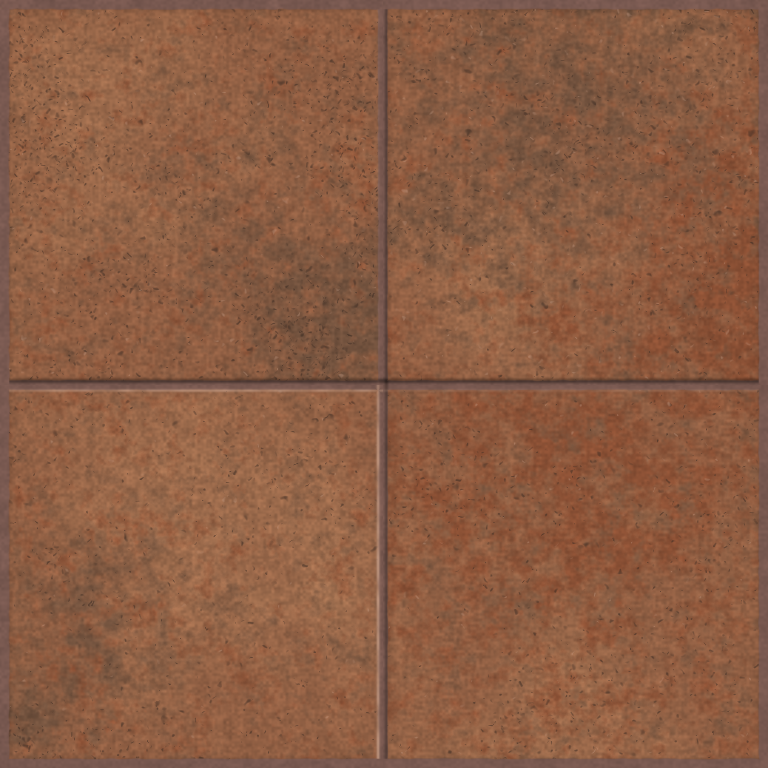
Give the GLSL for this texture, as a three.js fragment shader.

```glsl
varying vec2 vUv;

const vec2 JOINT_CENTRE = vec2(0.4985);
const float JOINT_HALF = 0.0062;
const float BORDER = 0.0120;
const float EDGE_SOFT = 0.0012;
const float GRAIN = 0.15;
const float PIT_DEPTH = 0.60;
const vec3 CLAY = vec3(0.575, 0.378, 0.268);
const vec3 TAN = vec3(0.645, 0.450, 0.320);
const vec3 RUST = vec3(0.525, 0.295, 0.190);
const vec3 UMBER = vec3(0.430, 0.315, 0.240);
const vec3 GROUT = vec3(0.490, 0.360, 0.325);
const vec3 PIT = vec3(0.240, 0.175, 0.140);
const vec3 HIGHLIGHT = vec3(0.760, 0.600, 0.510);

float hash(vec2 p) {
  return fract(sin(dot(p, vec2(127.1, 311.7))) * 43758.5453);
}

float noise(vec2 p) {
  vec2 i = floor(p), f = fract(p);
  f = f * f * (3.0 - 2.0 * f);
  return mix(mix(hash(i), hash(i + vec2(1.0, 0.0)), f.x),
             mix(hash(i + vec2(0.0, 1.0)), hash(i + 1.0), f.x), f.y);
}

float fbm(vec2 p) {
  float sum = 0.0, amp = 0.5;
  for (int i = 0; i < 5; i++) {
    sum += amp * noise(p);
    p = mat2(1.6, 1.2, -1.2, 1.6) * p + 7.3;
    amp *= 0.5;
  }
  return sum / 0.97;
}

// Soft stain, kept inside the tile that holds its centre
float stain(vec2 p, vec2 tile, vec2 centre, float radius) {
  vec2 same = 1.0 - abs(tile - step(JOINT_CENTRE, centre));
  vec2 q = (p - centre) / radius;
  return same.x * same.y * exp(-dot(q, q));
}

// Small jittered holes; density is the share of cells that hold one
float pits(vec2 p, float cells, float density) {
  vec2 q = p * cells, cell = floor(q);
  float mark = 0.0;
  for (int k = 0; k < 9; k++) {
    vec2 c = cell + vec2(mod(float(k), 3.0), floor(float(k) / 3.0)) - 1.0;
    vec2 d = q - c - vec2(hash(c + 3.1), hash(c + 8.7));
    d.x += d.y * (hash(c + 5.9) - 0.5);
    float r = mix(0.15, 0.34, hash(c + 1.7));
    float strength = step(hash(c), density) * mix(0.3, 1.0, hash(c + 6.3));
    mark = max(mark, strength * (1.0 - smoothstep(r * 0.2, r * 1.5, length(d))));
  }
  return mark;
}

float band(float x, float centre, float width) {
  float t = (x - centre) / width;
  return exp(-t * t);
}

void main() {
  vec2 tile = step(JOINT_CENTRE, vUv);
  vec2 p = vUv + tile * vec2(3.7, 5.3);
  float cloud = fbm(p * 9.0);
  float mottle = fbm(p * 34.0 + 11.0);
  float crumb = fbm(p * 85.0 + 17.0);
  vec2 w = vUv + 0.09 * (vec2(fbm(p * 12.0 + 4.0), cloud) - 0.5);

  // Broad stains that set each tile apart
  float soot = 0.80 * stain(w, tile, vec2(0.45, 0.57), 0.12)
             + 0.30 * stain(w, tile, vec2(0.29, 0.71), 0.15)
             + 0.55 * stain(w, tile, vec2(0.78, 0.90), 0.17)
             + 0.42 * stain(w, tile, vec2(0.62, 0.75), 0.13)
             + 0.60 * stain(w, tile, vec2(0.13, 0.20), 0.10)
             + 0.70 * stain(w, tile, vec2(0.03, 0.04), 0.07);
  float rust = 0.90 * stain(w, tile, vec2(0.96, 0.59), 0.14)
             + 0.60 * stain(w, tile, vec2(0.72, 0.59), 0.07)
             + 0.35 * stain(w, tile, vec2(0.95, 0.80), 0.12)
             + 0.70 * stain(w, tile, vec2(0.76, 0.39), 0.27)
             + 0.35 * stain(w, tile, vec2(0.08, 0.12), 0.06);
  float pale = 0.45 * stain(w, tile, vec2(0.09, 0.83), 0.17)
             + 0.65 * stain(w, tile, vec2(0.34, 0.34), 0.21)
             + 0.50 * stain(w, tile, vec2(0.64, 0.63), 0.13)
             + 0.50 * stain(w, tile, vec2(0.72, 0.07), 0.16);

  // Stains break up into rusty and sooty crumbs
  vec3 clay = mix(CLAY, TAN, clamp(pale + 1.2 * (cloud - 0.48), 0.0, 1.0));
  float rusty = rust + 1.5 * (mottle - 0.54) + 1.5 * (crumb - 0.52);
  clay = mix(clay, RUST, clamp(rusty, 0.0, 0.85));
  float sooty = soot + 1.2 * (fbm(p * 42.0 + 31.0) - 0.55) + 1.2 * (0.46 - crumb);
  clay = mix(clay, UMBER, clamp(sooty, 0.0, 0.85));

  // Fine grain with a faint weave
  float grain = noise(p * 270.0) + 0.7 * noise(p * 150.0 + 9.0) - 0.85;
  float weave = noise(p * vec2(70.0, 290.0)) + noise(p * vec2(290.0, 70.0)) - 1.0;
  clay *= 1.0 + GRAIN * grain + 0.06 * weave + 0.10 * (mottle - 0.5);

  // Ragged pits gather in clusters, most on the upper left tile
  float upperLeft = (1.0 - tile.x) * tile.y;
  float density = 0.04 + 0.22 * smoothstep(0.35, 0.70, fbm(p * 8.0 + 21.0));
  density *= 0.55 + 0.75 * upperLeft + 0.5 * soot;
  vec2 ragged = p + 0.006 * vec2(noise(p * 170.0), noise(p * 170.0 + 5.0));
  float holes = max(pits(ragged, 165.0, density * 1.5), pits(ragged + 0.37, 95.0, density * 0.4));
  clay = mix(clay, PIT, PIT_DEPTH * holes);
  clay = mix(clay, HIGHLIGHT, 0.4 * pits(ragged + 1.9, 140.0, 0.015 + 0.06 * rust * tile.y));

  // Distance inward from the nearest joint or border
  vec2 frame = min(vUv, 1.0 - vUv) - BORDER;
  vec2 inset = min(frame, abs(vUv - JOINT_CENTRE) - JOINT_HALF);
  float rim = min(inset.x, inset.y) + 0.0014 * (noise(vUv * 90.0) - 0.5);
  clay *= 1.0 - 0.10 * exp(-max(rim, 0.0) / 0.003);

  // Grout with rounded, shaded joints and lit lips on the lower tiles
  float inside = smoothstep(-EDGE_SOFT, EDGE_SOFT, min(frame.x, frame.y));
  vec2 across = (vUv - JOINT_CENTRE) / JOINT_HALF;
  vec3 grout = GROUT * (0.90 + 0.14 * fbm(vUv * 45.0) + 0.08 * grain);
  grout *= 1.0 - inside * (0.26 * band(across.x, 0.75, 0.45) + 0.28 * band(across.y, 0.75, 0.45));
  vec3 colour = mix(grout, clay, smoothstep(-EDGE_SOFT, EDGE_SOFT, rim));
  float worn = inside * (0.45 + 0.55 * noise(vUv * 55.0));
  float lipTop = band(across.y, -1.15, 0.32) * mix(0.75, 0.30, tile.x);
  float lipSide = band(across.x, -1.0, 0.36) * mix(0.95, 0.15, tile.y);
  colour = mix(colour, HIGHLIGHT, worn * max(lipTop, lipSide));
  colour *= 1.0 - 0.22 * inside * band(across.y, 1.1, 0.4);

  gl_FragColor = vec4(colour, 1.0);
}
```
